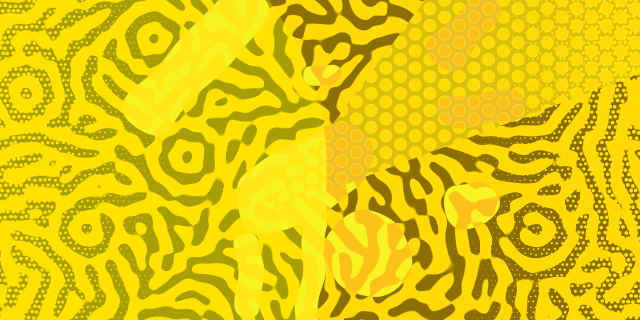
Give the GLSL for this pattern, as a WebGL 1 fragment shader.

```glsl
precision highp float;
// Yellow labyrinth stripes with stippled flanks, a dotted wedge and tinted lenses.
uniform vec2 u_resolution;

#define WAVE 90.0          // stripe wave number
#define STRIPE_CUT 0.18    // higher gives thinner stripes
#define CELL 0.075         // spacing of the stripe kernels
#define DOT_PITCH 0.053    // wedge dot spacing
#define DOT_RADIUS 0.019
#define STIPPLE 0.0165     // fine dot spacing
#define APEX vec2(0.83, 0.33)

const vec3 YELLOW = vec3(1.0, 0.885, 0.0);
const vec3 WARM   = vec3(1.0, 0.855, 0.02);
const vec3 OLIVE  = vec3(0.65, 0.62, 0.01);
const vec3 BROWN  = vec3(0.54, 0.43, 0.0);
const vec3 MUSTARD = vec3(0.86, 0.75, 0.04);
const vec3 ORANGE = vec3(0.99, 0.76, 0.10);
const vec3 AMBER  = vec3(0.93, 0.75, 0.16);
const vec3 LEMON  = vec3(0.97, 0.95, 0.13);
const vec3 BUTTER = vec3(1.0, 0.90, 0.09);

float hash(vec2 p) {
  return fract(sin(dot(p, vec2(127.1, 311.7))) * 43758.5453);
}

// Coverage of a signed distance, one pixel soft.
float fill(float d) {
  return clamp(0.5 - d * u_resolution.y, 0.0, 1.0);
}

float capsule(vec2 p, vec2 a, vec2 b, float r) {
  vec2 v = b - a;
  return length(p - a - v * clamp(dot(p - a, v) / dot(v, v), 0.0, 1.0)) - r;
}

// Wave as a complex number, so waves with differing phase can be blended.
vec2 phasor(float phase) { return vec2(cos(phase), sin(phase)); }

vec2 rings(vec2 p, vec2 center, float reach) {
  float r = length(p - center);
  return 2.5 * exp(-r * r / (reach * reach)) * phasor(WAVE * r);
}

// Labyrinth: oriented wave kernels on a jittered grid plus a few ring systems.
float labyrinth(vec2 p) {
  vec2 g = p / CELL, id = floor(g), z = vec2(0.0);
  for (int j = -2; j <= 2; j++) {
    for (int i = -2; i <= 2; i++) {
      vec2 c = id + vec2(float(i), float(j));
      vec2 d = g - c - vec2(hash(c), hash(c + 17.3));
      float turn = 2.2 * sin(c.x * 0.23 + 1.0) + 2.0 * sin(c.y * 0.28)
                 + 1.3 * hash(c + 41.7);
      float phase = WAVE * CELL * dot(d, phasor(turn)) + 6.2832 * hash(c + 5.9);
      z += exp(-1.8 * dot(d, d)) * phasor(phase);
    }
  }
  z += rings(p, vec2(1.68, 0.276), 0.13);
  z += rings(p, vec2(0.586, 0.51), 0.13);
  z += rings(p, vec2(0.48, 0.88), 0.12);
  z += rings(p, vec2(0.08, 0.71), 0.14);
  z += rings(p, vec2(0.27, 0.28), 0.11);
  return z.x / (length(z) + 0.25);
}

// Distance to the nearest centre of a staggered dot lattice.
float dotLattice(vec2 p) {
  vec2 cell = DOT_PITCH * vec2(1.732, 1.0);
  vec2 a = mod(p + 0.5 * cell, cell) - 0.5 * cell;
  vec2 b = mod(p, cell) - 0.5 * cell;
  return min(length(a), length(b));
}

// Fine jittered dots that swell with amount.
float stipple(vec2 p, float amount) {
  vec2 g = p / STIPPLE;
  g.x += 0.5 * mod(floor(g.y), 2.0);
  vec2 id = floor(g);
  vec2 jitter = 0.3 * (vec2(hash(id), hash(id + 9.1)) - 0.5);
  float d = (length(fract(g) - 0.5 - jitter) - 0.36 * amount) * STIPPLE;
  return fill(d) * step(0.01, amount);
}

// Tinted lens shapes, slightly wavy at the rim.
float lenses(vec2 p) {
  p += 0.008 * sin(p.yx * vec2(31.0, 27.0));
  float d = capsule(p, vec2(0.755, 0.96), vec2(0.47, 0.66), 0.08);
  d = min(d, capsule(p, vec2(0.85, 0.38), vec2(1.05, 0.50), 0.115));
  d = min(d, length(p - vec2(1.151, 0.206)) - 0.135);
  d = min(d, capsule(p, vec2(1.45, 0.36), vec2(1.485, 0.365), 0.07));
  d = min(d, capsule(p, vec2(1.50, 0.96), vec2(1.40, 0.84), 0.06));
  d = min(d, capsule(p, vec2(1.42, 0.655), vec2(1.60, 0.665), 0.05));
  d = min(d, capsule(p, vec2(0.97, 0.77), vec2(1.03, 0.77), 0.03));
  d = min(d, capsule(p, vec2(0.776, 0.24), vec2(0.78, 0.05), 0.04));
  return min(d, capsule(p, vec2(0.99, 0.30), vec2(0.96, 0.0), 0.035));
}

void main() {
  vec2 p = gl_FragCoord.xy / u_resolution.y;

  // Masks: curved seam, wedge and lenses
  float lift = max(p.y - 0.5, 0.0);
  float right = fill(1.02 - 0.72 * lift * lift - 0.1 * max(0.3 - p.y, 0.0) - p.x);
  vec2 q = p - APEX;
  float wedge = fill(max((q.y - 1.345 * q.x) / 1.676, (0.377 * q.x - q.y) / 1.069));
  float lens = fill(lenses(p));

  // Stripes, stippled toward both flanks
  float soft = 0.6 * WAVE / u_resolution.y;
  float stripe = smoothstep(-soft, soft, labyrinth(p) - STRIPE_CUT);
  float speck = stipple(p, smoothstep(0.38, 1.0, abs(p.x - 1.0)));
  vec3 ground = mix(YELLOW, WARM, right);
  vec3 ink = mix(mix(OLIVE, BROWN, right), YELLOW, speck);
  vec3 plain = mix(ground, ink, stripe);
  vec3 tinted = mix(mix(BUTTER, ORANGE, right), LEMON, stripe);
  vec3 color = mix(plain, tinted, lens);

  // Wedge with rimmed dots
  float r = dotLattice(p - vec2(1.068, 0.602)) - DOT_RADIUS;
  vec3 sheet = mix(MUSTARD, YELLOW, speck);
  sheet = mix(sheet, mix(BUTTER, AMBER, right), lens);
  vec3 spot = mix(WARM, mix(LEMON, ORANGE, right), lens);
  sheet = mix(sheet, spot, fill(r));
  sheet = mix(sheet, LEMON, 0.6 * fill(abs(r) - 0.0015));
  color = mix(color, sheet, wedge * mix(lens, 1.0, right));

  gl_FragColor = vec4(color, 1.0);
}
```
